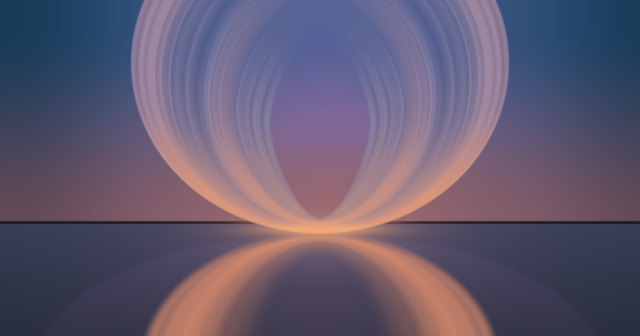
Write a Shadertoy shader that draws this background.

```glsl
// A ring of fine luminous strands resting on a dusk horizon, mirrored in a dark floor.

const vec3 TEAL = vec3(0.09, 0.26, 0.39);
const vec3 BLUE = vec3(0.33, 0.38, 0.59);
const vec3 ORCHID = vec3(0.50, 0.41, 0.60);
const vec3 ROSE = vec3(0.59, 0.40, 0.44);
const vec3 MAUVE = vec3(0.45, 0.33, 0.39);
const vec3 STEEL = vec3(0.37, 0.41, 0.59);
const vec3 MIST = vec3(0.53, 0.48, 0.58);
const vec3 LILAC = vec3(0.66, 0.53, 0.61);
const vec3 PEACH = vec3(0.87, 0.60, 0.48);
const vec3 AMBER = vec3(0.97, 0.67, 0.47);
const vec3 SLATE = vec3(0.18, 0.21, 0.29);
const vec3 PLUM = vec3(0.31, 0.28, 0.38);

const float HORIZON = 0.338;

float hash(float n) {
    return fract(sin(n * 127.1) * 4375.85);
}

float noise(float x) {
    float i = floor(x);
    float f = fract(x);
    return mix(hash(i), hash(i + 1.0), f * f * (3.0 - 2.0 * f));
}

// Noise that fades to its mean when its detail is finer than the canvas.
float strandNoise(float t, float frequency, float footprint) {
    float fade = 1.0 - smoothstep(0.35, 1.1, footprint * frequency);
    return mix(0.5, noise(t * frequency), fade);
}

float bell(float x, float center, float width) {
    float d = (x - center) / width;
    return exp(-d * d);
}

// Normalised radius in the loop t: 0 is the pointed inner one, 1 the outer one.
float loopRadius(vec2 p, float t) {
    vec2 size = mix(vec2(0.142, 0.274), vec2(0.565, 0.51), t);
    float centerY = mix(0.289, 0.475, t);
    float power = mix(1.6, 2.0, smoothstep(0.0, 0.6, t));
    vec2 q = abs(p - vec2(0.0, centerY)) / size;
    return pow(pow(q.x, power) + pow(q.y, power), 1.0 / power);
}

// Finds the loop through p by bisection.
float loopIndex(vec2 p) {
    float low = 0.0;
    float high = 1.0;
    for (int i = 0; i < 15; i++) {
        float middle = 0.5 * (low + high);
        if (loopRadius(p, middle) > 1.0) low = middle;
        else high = middle;
    }
    return 0.5 * (low + high);
}

vec3 skyColor(vec2 p) {
    float h = clamp(p.y / 0.662, 0.0, 1.0);
    vec3 side = mix(MAUVE, TEAL, smoothstep(-0.1, 0.9, h));
    vec3 middle = mix(ROSE, ORCHID, smoothstep(0.08, 0.5, h));
    middle = mix(middle, BLUE, smoothstep(0.4, 0.85, h));
    vec3 sky = mix(side, middle, bell(p.x, 0.03, 0.62));
    return sky * (1.0 - 0.14 * smoothstep(0.55, 0.95, abs(p.x - 0.05)));
}

vec3 floorColor(vec2 p) {
    float depth = clamp(-p.y / HORIZON, 0.0, 1.0);
    vec3 base = mix(SLATE, PLUM, bell(p.x, 0.0, 0.62));
    return base * mix(1.12, 0.82, depth);
}

vec3 addRing(vec3 color, vec2 p) {
    float t = loopIndex(p);
    float footprint = fwidth(t);
    float outer = 1.0 - smoothstep(0.988, 1.003, loopRadius(p, 1.0));
    float inner = smoothstep(0.99, 1.05, loopRadius(p, 0.0));
    float crown = smoothstep(0.3, 0.58, p.y) * bell(p.x, 0.0, 0.22);

    // Broad bands, then fine threads
    float broad = 0.45 * bell(t, 0.36, 0.12) + 0.8 * bell(t, 0.92, 0.2);
    broad += 0.35 * (strandNoise(t, 19.0, footprint) - 0.4);
    float threads = strandNoise(t, 65.0, footprint) + strandNoise(t + 3.0, 140.0, footprint) - 1.0;
    float warmth = 1.0 - smoothstep(-0.03, 0.31, p.y - 0.08 * broad);

    vec3 body = mix(MIST, STEEL, smoothstep(0.12, 0.55, p.y));
    body = mix(body, LILAC, clamp(broad, 0.0, 1.0));
    body = mix(body, PEACH, warmth * clamp(0.3 + 0.65 * broad + 0.25 * t, 0.0, 1.0));
    body += 0.14 * threads * (1.0 - crown);
    body += 0.10 * bell(t, 0.985, 0.012) * LILAC;

    float opacity = mix(0.8, 0.94, clamp(broad + warmth, 0.0, 1.0));
    return mix(color, body, outer * inner * opacity * (1.0 - 0.8 * crown));
}

float archRadius(vec2 p, vec2 size) {
    return length((p - vec2(0.0, -0.433)) / size);
}

vec3 addReflection(vec3 color, vec2 p) {
    // Faint wide arch
    float wide = archRadius(p, vec2(0.86, 0.40));
    float veil = 1.0 - smoothstep(0.97, 1.01, wide);
    color += vec3(0.03, 0.015, 0.03) * veil * smoothstep(0.5, 1.0, wide);

    // Glowing arch, measured across from its dark core to its rim
    float rim = 1.0 - archRadius(p, vec2(0.535, 0.40));
    float core = max(archRadius(p, vec2(0.15, 0.35)) - 0.9, 0.0);
    float across = core / (core + 3.0 * max(rim, 0.0) + 0.001);
    float streak = strandNoise(across, 11.0, fwidth(across));
    float fine = strandNoise(across, 45.0, fwidth(across));
    float band = smoothstep(-0.025, 0.05, rim) * smoothstep(0.08, 0.8, across);
    float strength = band * (0.65 + 0.3 * streak + 0.12 * (fine - 0.5));
    return mix(color, PEACH * vec3(0.97, 0.9, 0.88), clamp(strength, 0.0, 0.92));
}

void mainImage(out vec4 fragColor, in vec2 fragCoord) {
    vec2 p = (fragCoord - vec2(0.5 * iResolution.x, 0.0)) / iResolution.y;
    p.y -= HORIZON;
    float pixel = 1.0 / iResolution.y;

    // Sky, floor and the dark line between them
    vec3 ground = addReflection(floorColor(p), p);
    vec3 color = mix(ground, skyColor(p), smoothstep(-pixel, pixel, p.y));
    float line = 1.0 - smoothstep(0.002, 0.002 + 1.5 * pixel, abs(p.y));
    color *= 1.0 - 0.6 * line * smoothstep(0.1, 0.3, abs(p.x));

    color = addRing(color, p);

    // Light where the ring touches the floor
    float contact = bell(p.x, 0.0, 0.20) * bell(p.y, -0.02, 0.022);
    float halo = bell(p.x, 0.0, 0.26) * bell(p.y, -0.04, 0.08);
    color = mix(color, AMBER, clamp(0.7 * contact + 0.2 * halo, 0.0, 1.0));

    fragColor = vec4(clamp(color, 0.0, 1.0), 1.0);
}
```
